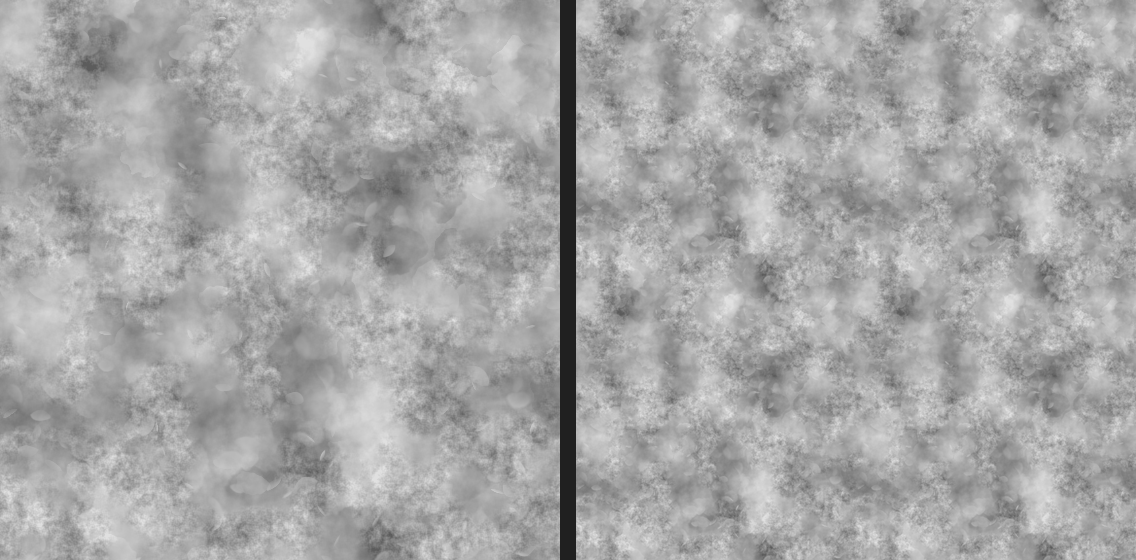
Left, the tile; right, the same tile 2 across and 2 down.
Reproduce this texture procedurally as a WebGL 2 fragment shader.

```glsl
#version 300 es
precision highp float;
// Grey mottled mineral surface: misty clouds and patches of fine grain, overlaid
// with ragged translucent plates and scattered soft petals and bright slivers.
// Every layer lives on a whole-number lattice that wraps, so the result tiles.

uniform vec2 u_resolution;
out vec4 fragColor;

vec3 hash(ivec2 cell, int seed) {
  uvec3 v = uvec3(cell, seed) * 1664525u + 1013904223u;
  v.x += v.y * v.z; v.y += v.z * v.x; v.z += v.x * v.y;
  v ^= v >> 16u;
  v.x += v.y * v.z; v.y += v.z * v.x; v.z += v.x * v.y;
  return vec3(v >> 16u) / 65535.0;
}

ivec2 wrapCell(ivec2 cell, int period) {
  return (cell % period + period) % period;
}

float cornerSlope(ivec2 cell, vec2 offset, int period, int seed) {
  float angle = 6.2832 * hash(wrapCell(cell, period), seed).x;
  return dot(vec2(cos(angle), sin(angle)), offset);
}

// Gradient noise repeating once per unit square
float noise(vec2 uv, int period, int seed) {
  vec2 p = uv * float(period);
  ivec2 i = ivec2(floor(p));
  vec2 f = fract(p);
  vec2 w = f * f * f * (f * (f * 6.0 - 15.0) + 10.0);
  float a = cornerSlope(i, f, period, seed);
  float b = cornerSlope(i + ivec2(1, 0), f - vec2(1, 0), period, seed);
  float c = cornerSlope(i + ivec2(0, 1), f - vec2(0, 1), period, seed);
  float d = cornerSlope(i + ivec2(1, 1), f - vec2(1, 1), period, seed);
  return mix(mix(a, b, w.x), mix(c, d, w.x), w.y);
}

float fbm(vec2 uv, int period, int octaves, float gain, int seed) {
  float sum = 0.0, amplitude = 1.0;
  for (int i = 0; i < octaves; i++) {
    sum += amplitude * noise(uv, period, seed + i);
    amplitude *= gain;
    period *= 2;
  }
  return sum;
}

// Strongest coverage among scattered flakes; sizes are half lengths in cells
float flakes(vec2 uv, int grid, float density, vec2 sizes, vec2 aspects, vec2 blurs, int seed) {
  vec2 p = uv * float(grid);
  ivec2 home = ivec2(floor(p));
  float cover = 0.0;
  for (int y = -1; y <= 1; y++)
  for (int x = -1; x <= 1; x++) {
    ivec2 cell = home + ivec2(x, y);
    ivec2 id = wrapCell(cell, grid);
    vec3 place = hash(id, seed);
    vec3 form = hash(id, seed + 1);
    vec3 look = hash(id, seed + 2);
    if (look.x > density) continue;
    float angle = 6.2832 * place.z;
    vec2 axis = vec2(cos(angle), sin(angle));
    vec2 d = p - vec2(cell) - place.xy;
    vec2 q = vec2(dot(d, axis), dot(d, vec2(-axis.y, axis.x)));
    q /= mix(sizes.x, sizes.y, form.x) * vec2(1.0, mix(aspects.x, aspects.y, form.y));
    // Between a round ellipse and a pointed lens
    float r = mix(length(q), abs(q.y) + q.x * q.x, 0.7 * form.z);
    float body = 1.0 - smoothstep(1.0 - mix(blurs.x, blurs.y, look.y), 1.0, r);
    float shade = mix(0.3, 1.0, smoothstep(-1.0, 0.9, q.y + 0.4 * q.x));
    cover = max(cover, body * shade * mix(0.45, 1.0, look.z));
  }
  return cover;
}

void main() {
  vec2 uv = gl_FragCoord.xy / u_resolution;

  // Misty base
  float cloud = 0.655 + 0.27 * fbm(uv, 5, 5, 0.55, 10);
  float tone = cloud;

  // Ragged plates, sharp on one side and fading on the other
  vec2 ragged = uv + 0.03 * vec2(fbm(uv, 14, 4, 0.5, 20), fbm(uv, 14, 4, 0.5, 30));
  float darkPlate = flakes(ragged, 8, 0.6, vec2(0.3, 0.7), vec2(0.5, 1.0), vec2(0.04, 0.3), 40);
  float lightPlate = flakes(ragged, 11, 0.65, vec2(0.3, 0.75), vec2(0.5, 1.0), vec2(0.04, 0.3), 50);
  tone += 0.075 * lightPlate - 0.085 * darkPlate;

  // Fine grain, gathered in patches
  float grainy = smoothstep(-0.2, 0.25, fbm(uv, 6, 4, 0.6, 60) + 0.15 * lightPlate);
  tone += mix(0.025, 0.15, grainy) * fbm(uv, 36, 4, 0.8, 70);

  // Soft petals, from broad and blurred to small and crisp
  vec2 bent = uv + 0.006 * vec2(noise(uv, 30, 80), noise(uv, 30, 81));
  float broad = flakes(bent, 12, 0.6, vec2(0.3, 0.55), vec2(0.55, 0.95), vec2(0.2, 0.8), 90);
  float petal = flakes(bent, 17, 0.65, vec2(0.22, 0.46), vec2(0.35, 0.7), vec2(0.15, 0.65), 100);
  float sliver = flakes(uv, 15, 0.4, vec2(0.13, 0.25), vec2(0.2, 0.42), vec2(0.3, 0.8), 110);
  tone = mix(tone, mix(cloud, 0.77, 0.5), 0.65 * broad);
  tone = mix(tone, mix(cloud, 0.81, 0.55), 0.8 * petal);
  tone = mix(tone, mix(cloud, 0.88, 0.7), 0.85 * sliver);

  fragColor = vec4(vec3(clamp(tone, 0.36, 0.88)), 1.0);
}
```
